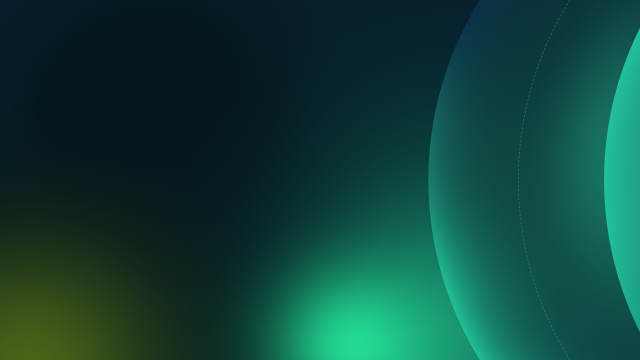
This background is drawn by a Shadertoy shader. Its source:

```glsl
// Dark teal backdrop with soft green and olive glows and overlapping discs on the right.

#define DISC_RADIUS 0.945
#define OUTER_X 2.135
#define DASH_X 2.385
#define INNER_X 2.623
#define DASH_PERIOD 0.0115
#define DASH_WIDTH 0.0022
#define DASH_OPACITY 0.55

const vec3 INK = vec3(0.012, 0.080, 0.105);
const vec3 NAVY = vec3(0.020, 0.115, 0.165);
const vec3 MIST = vec3(0.090, 0.540, 0.420);
const vec3 EMERALD = vec3(0.140, 0.880, 0.590);
const vec3 OLIVE = vec3(0.290, 0.390, 0.090);

// Elliptical gaussian falloff; spread holds the squared radii.
float glow(vec2 p, vec2 center, vec2 spread) {
    vec2 d = p - center;
    return exp(-dot(d * d, 1.0 / spread));
}

// Signed distance to a disc centered at mid height, negative inside.
float disc(vec2 p, float x) {
    return length(p - vec2(x, 0.5)) - DISC_RADIUS;
}

float coverage(float dist, float pixel) {
    return clamp(0.5 - dist / pixel, 0.0, 1.0);
}

vec3 backdrop(vec2 p) {
    float shade = smoothstep(0.62, 0.24, length((p - vec2(0.44, 0.55)) * vec2(1.0, 0.9)));
    vec3 color = mix(NAVY, INK, max(shade, smoothstep(0.9, 0.3, p.y)));
    color = mix(color, OLIVE, glow(p, vec2(0.08, -0.03), vec2(0.13, 0.115)));
    color = mix(color, MIST, glow(p, vec2(1.25, 0.05), vec2(0.18, 0.263)));
    return mix(color, EMERALD, 0.94 * glow(p, vec2(0.99, 0.04), vec2(0.045, 0.040)));
}

// Outer disc: a lit left rim over a teal body.
vec3 outerDisc(vec2 p, float depth) {
    float low = smoothstep(0.58, 0.16, p.y);
    vec3 rim = mix(vec3(0.04, 0.19, 0.29), vec3(0.10, 0.47, 0.42), smoothstep(1.0, 0.5, p.y));
    rim = mix(rim, vec3(0.13, 0.75, 0.58), low);
    float middle = exp(-pow((p.y - 0.42) / 0.36, 2.0));
    vec3 body = mix(vec3(0.038, 0.19, 0.215), vec3(0.055, 0.27, 0.25), middle);
    return mix(body, rim, exp(-depth / mix(0.075, 0.125, low)));
}

// Inner disc: brightest at its edge, dimmer toward the bottom.
vec3 innerDisc(vec2 p, float depth) {
    vec3 color = mix(vec3(0.12, 0.57, 0.48), vec3(0.13, 0.76, 0.62), exp(-depth / 0.09));
    return color * mix(0.84, 1.0, smoothstep(0.0, 0.4, p.y));
}

// Thin dashed arc; dashes are spaced evenly along the circle.
float dashedArc(vec2 p, float pixel) {
    vec2 d = p - vec2(DASH_X, 0.5);
    float line = coverage(abs(length(d) - DISC_RADIUS) - 0.5 * DASH_WIDTH, pixel);
    float along = atan(d.y, -d.x) * DISC_RADIUS;
    float offset = abs(fract(along / DASH_PERIOD) - 0.5) * DASH_PERIOD;
    return line * coverage(offset - 0.3 * DASH_PERIOD, pixel);
}

void mainImage(out vec4 fragColor, in vec2 fragCoord) {
    float pixel = 1.0 / iResolution.y;
    vec2 p = fragCoord * pixel;
    float outer = disc(p, OUTER_X);
    float inner = disc(p, INNER_X);

    vec3 color = backdrop(p);

    // Outer disc with the halo cast by the inner one
    vec3 band = outerDisc(p, max(-outer, 0.0));
    float halo = exp(-pow(max(inner, 0.0) / 0.14, 2.0));
    halo *= exp(-pow((p.y - 0.58) / 0.38, 2.0));
    band = mix(band, vec3(0.10, 0.49, 0.41), 0.8 * halo);
    color = mix(color, band, coverage(outer, pixel));

    // Dashed arc and inner disc
    color = mix(color, vec3(0.16, 0.60, 0.50), DASH_OPACITY * dashedArc(p, pixel));
    color = mix(color, innerDisc(p, max(-inner, 0.0)), coverage(inner, pixel));

    fragColor = vec4(color, 1.0);
}
```
